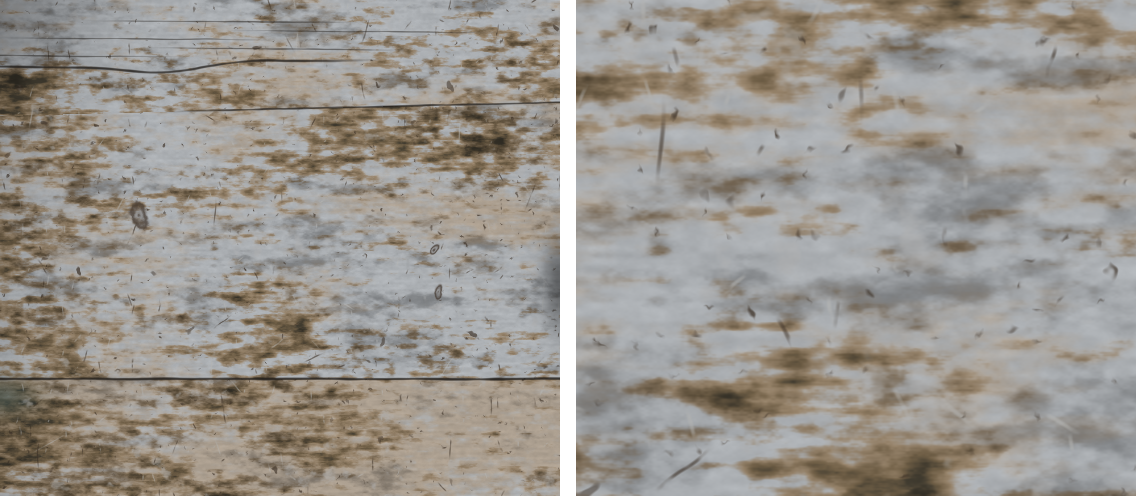
Left: the whole. Right: its middle third, enlarged.
A Shadertoy shader for this texture:

```glsl
// Worn, whitewashed wooden planks seen from above. Stretched noise rubs pale
// paint down to brown wood; seams, knots, chips and scratches lie over it.

float hash(vec2 p) {
  vec3 q = fract(p.xyx * .1031);
  q += dot(q, q.yzx + 33.33);
  return fract((q.x + q.y) * q.z);
}

float noise(vec2 p) {
  vec2 i = floor(p), f = fract(p);
  f = f * f * (3. - 2. * f);
  return mix(mix(hash(i), hash(i + vec2(1, 0)), f.x),
             mix(hash(i + vec2(0, 1)), hash(i + vec2(1, 1)), f.x), f.y);
}

float fbm(vec2 p) {
  float sum = 0., amp = .53;
  for (int i = 0; i < 4; i++) {
    sum += amp * noise(p);
    p = p * 2.03 + 17.7;
    amp *= .5;
  }
  return sum;
}

// Soft elliptical spot, 1 at its centre
float spot(vec2 p, float x, float y, float rx, float ry) {
  vec2 d = (p - vec2(x, y)) / vec2(rx, ry);
  return exp(-dot(d, d));
}

mat2 rotation(float a) {
  return mat2(cos(a), -sin(a), sin(a), cos(a));
}

// Dark horizontal line at height y, fading out beyond x0..x1
float crack(vec2 p, float y, float width, float x0, float x1) {
  float wobble = .003 * (fbm(vec2(p.x * 12., y * 90.)) - .5);
  float vary = noise(vec2(p.x * 30., y * 70.));
  float w = width * (.5 + .9 * vary);
  float ends = smoothstep(-.1, .1, p.x - x0) * smoothstep(-.1, .1, x1 - p.x);
  return ends * (.65 + .35 * vary) * smoothstep(w + .0016, w * .2, abs(p.y - y - wobble));
}

// Position inside a cell whose mark is randomly shifted
vec2 scatter(vec2 q, float shift) {
  vec2 id = floor(q);
  return fract(q) - .5 - shift * (vec2(hash(id + 3.1), hash(id + 8.7)) - .5);
}

// Small ragged dents
float chips(vec2 p, float cells) {
  vec2 q = p * cells, id = floor(q);
  vec2 f = rotation(6.28 * hash(id + 5.3)) * scatter(q, .6);
  f += .12 * (vec2(noise(q * 9.), noise(q * 9. + 40.)) - .5);
  float size = .03 + .07 * pow(hash(id + 1.9), 3.);
  float d = length(f * vec2(.7, 1.5)) - size;
  float strength = step(hash(id + cells), .25) * (.3 + .7 * hash(id + 7.7));
  return strength * smoothstep(.0022, -.0018, d / cells);
}

// Hair-thin tapering marks, mostly steep
float scratches(vec2 p, float cells, float share) {
  vec2 q = p * cells, id = floor(q);
  float lean = hash(id + 4.4) - .5;
  vec2 f = rotation(5. * lean * abs(lean)) * scatter(q, .3);
  f.x += .05 * (noise(q * 4.) - .5);
  float taper = smoothstep(1., .3, abs(f.y) / (.06 + .24 * hash(id + 9.2)));
  float strength = step(hash(id + cells), share) * smoothstep(.1, .8, noise(q * 11.));
  return strength * taper * smoothstep(.0024, .0002, abs(f.x) / cells);
}

void mainImage(out vec4 fragColor, in vec2 fragCoord) {
  vec2 p = fragCoord / iResolution.y;
  float seamLow = .236, seamHigh = .766 + .025 * p.x;
  float bottom = step(p.y, seamLow);
  vec2 w = p + (2. * step(seamHigh, p.y) + 1. - bottom) * vec2(3.7, 5.3);
  float fine = fbm(w * vec2(45, 80)) - .5;
  float streak = fbm(w * vec2(14, 95)) - .5;

  // Pale paint, cool in the middle and at the top, warm elsewhere
  float cool = spot(p, .62, .45, .46, .17) + spot(p, .33, .64, .13, .08) + .9 * spot(p, .5, 1., .75, .2);
  float warmth = .48 + .9 * (fbm(w * vec2(3, 7)) - .5) + .5 * (streak + fine)
    - .26 * cool + .2 * bottom + .14 * spot(p, 1., .68, .4, .1);
  vec3 col = mix(vec3(.675, .69, .705), vec3(.675, .625, .565), smoothstep(.26, .72, warmth));

  // Wear down to brown wood, heaviest along the left side
  float wear = .41 + .95 * (fbm(w * vec2(4.5, 10) + 9.) - .5) + .75 * (streak + fine)
    - .13 * cool + .03 * bottom
    + .25 * spot(p, 0., .48, .32, .24) + .34 * spot(p, 0., .12, .24, .12)
    + .28 * spot(p, .52, .64, .13, .06) + .13 * spot(p, .95, .69, .3, .1)
    + .36 * spot(p, .61, .35, .05, .02) + .45 * spot(p, .56, .11, .06, .015)
    + .4 * spot(p, .03, .81, .09, .05) + .12 * spot(p, .4, .29, .5, .06);
  col = mix(col, vec3(.58, .505, .41), smoothstep(.4, .66, wear));
  col = mix(col, vec3(.43, .365, .27), smoothstep(.6, .86, wear));
  col = mix(col, vec3(.25, .23, .185), smoothstep(.8, 1.08, wear));

  // Grey grime, teal paint, fine grain and pale flecks
  col *= 1. - .25 * smoothstep(.5, .85, fbm(w * vec2(9, 26) + 31.) + .5 * fine);
  col = mix(col, vec3(.25, .33, .32), .6 * spot(p, 0., .2, .07, .035));
  col *= .91 + .06 * noise(w * vec2(22, 210)) + .12 * fbm(w * vec2(90, 130));
  col = mix(col, vec3(.69), .5 * smoothstep(.64, .82, fbm(w * vec2(36, 44) + 71.)));

  // Chips and scratches, dark and pale
  float dark = 0., pale = 0.;
  for (float i = 0.; i < 3.; i++) {
    dark = max(dark, chips(p + i * .31, 14. + 15. * i));
    dark = max(dark, .8 * scratches(p + i * .23, 6. + 5. * i, .3));
    pale = max(pale, scratches(p + 7. + i * .41, 6. + 6. * i, .5));
  }
  col = mix(col, vec3(.71, .71, .7), .5 * pale);
  col = mix(col, vec3(.24, .195, .155), .75 * dark);

  // Knots: tilted smudged ellipses with rings
  vec3 knots[3] = vec3[3](vec3(.28, .567, .034), vec3(.884, .413, .017), vec3(.875, .496, .014));
  for (int i = 0; i < 3; i++) {
    vec2 d = rotation(.3 - .5 * float(i)) * (p - knots[i].xy) / knots[i].z;
    float r = length(d * vec2(1.8, 1)) + .7 * (fbm(p * 70.) - .5);
    col = mix(col, vec3(.27, .225, .19), (.5 + .25 * cos(r * 9.)) * smoothstep(1.15, .7, r));
  }

  // Plank seams and the long splits of the upper plank
  float bend = .865 + .013 * smoothstep(.3, .55, p.x) - .012 * spot(p, .33, p.y, .1, 1.);
  float line = max(crack(p, seamLow, .0026, -1., 3.), .85 * crack(p, seamHigh, .0016, .4, 3.));
  line = max(line, .9 * crack(p, bend, .0022, -1., .7));
  for (float i = 0.; i < 5.; i++) {
    float start = .75 * fract(i * .618) - .1;
    line = max(line, .55 * crack(p, .888 + .018 * i - .008 * p.x, .0009, start, start + .4));
  }
  col = mix(col, vec3(.15, .135, .12), line);

  // Shaded edges
  col *= 1. - .45 * spot(p, iResolution.x / iResolution.y, .43, .035, .09);
  col *= 1. - .2 * spot(p, 0., 1., .2, .16) - .1 * exp(-p.x * 9.);
  fragColor = vec4(col, 1);
}
```
